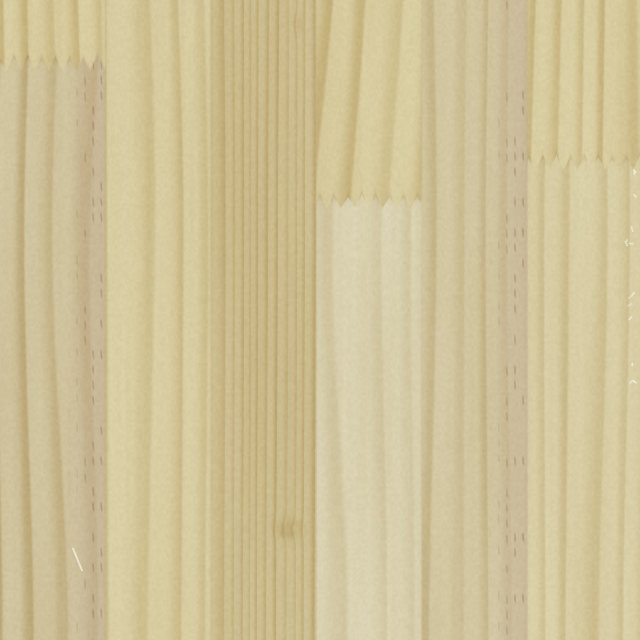
Reproduce this texture procedurally as a WebGL 2 fragment shader.

```glsl
#version 300 es
precision highp float;

uniform vec2 u_resolution;
out vec4 fragColor;

float hash(vec2 p) {
    vec3 q = fract(vec3(p.xyx) * vec3(0.1031, 0.1030, 0.0973));
    q += dot(q, q.yzx + 33.33);
    return fract((q.x + q.y) * q.z);
}

float noise(vec2 p) {
    vec2 i = floor(p), f = fract(p);
    f = f * f * (3.0 - 2.0 * f);
    return mix(mix(hash(i), hash(i + vec2(1, 0)), f.x),
               mix(hash(i + vec2(0, 1)), hash(i + vec2(1, 1)), f.x), f.y);
}

float segment(vec2 p, vec2 a, vec2 b) {
    vec2 d = b - a;
    return length(p - a - d * clamp(dot(p - a, d) / dot(d, d), 0.0, 1.0));
}

// One length of timber; look = depth, yellowness, ring count, ring strength
vec3 timber(vec2 uv, float x, vec4 look, float slant, float seed) {
    float phase = x * look.z + seed * 0.37 - slant * (uv.y - 0.7);
    phase += 0.55 * noise(vec2(x * 1.5 + seed * 7.0, uv.y * 1.6));
    phase += 0.8 * noise(vec2(x * look.z * 0.6, seed * 5.3 + uv.y * 0.3));
    float ring = fract(phase);
    float late = smoothstep(0.2, 0.82, ring) * (1.0 - smoothstep(0.84, 1.0, ring));
    late *= late * (0.55 + 0.6 * hash(vec2(floor(phase), seed)));

    float streak = noise(vec2(uv.x * 130.0, uv.y * 3.0 + seed)) - 0.5;
    float cloud = noise(vec2(uv.x * 12.0, uv.y * 2.5 + seed * 3.0)) - 0.5;
    float depth = look.x + late * look.w + streak * 0.13 + cloud * 0.2;
    vec3 color = mix(vec3(0.855, 0.823, 0.695), vec3(0.76, 0.69, 0.515), depth);
    return color + look.y * vec3(0.004, -0.006, -0.05);
}

// A plank column, made of two lengths where a finger joint crosses it
vec3 plank(vec2 uv, float index, float x) {
    vec4 lower[6] = vec4[6](
        vec4(0.42, 0.0, 3.1, 0.75), vec4(0.13, 0.8, 3.5, 0.55),
        vec4(0.58, 0.5, 11.0, 0.55), vec4(0.04, 0.0, 3.0, 0.40),
        vec4(0.30, 0.1, 4.0, 0.50), vec4(0.10, 0.6, 4.2, 0.55));
    float joints[6] = float[6](0.89, 2.0, 2.0, 0.675, 2.0, 0.735);
    int i = int(index);
    vec3 color = timber(uv, x, lower[i], 0.1, index + 1.0);

    // Finger joint
    float tooth = abs(fract(uv.x * 46.0) - 0.5) * 2.0;
    float edge = uv.y - joints[i] - 0.026 * tooth * (0.6 + 0.4 * noise(uv.xx * 30.0));
    vec4 upperLook = vec4(0.16, 0.9, index == 3.0 ? 2.6 : 4.3, 0.65);
    vec3 upper = timber(uv, x, upperLook, index == 3.0 ? 1.5 : 0.15, index + 11.0);
    color = mix(color, upper, smoothstep(-0.003, 0.003, edge));
    float glue = exp(-abs(edge) * 260.0) * smoothstep(0.35, 1.0, tooth);
    color -= glue * vec3(0.075, 0.09, 0.11);

    // Rosy edge with short resin flecks
    if (i == 0 || i == 4) {
        float rosy = smoothstep(0.55, 0.95, x) * (1.0 - smoothstep(0.0, 0.01, edge));
        color = mix(color, vec3(0.775, 0.705, 0.59), rosy * 0.65);
        vec2 cell = vec2(x * 13.0, uv.y * 42.0 + hash(vec2(floor(x * 13.0), 4)) * 9.0);
        vec2 q = fract(cell) - 0.5;
        float fleck = (1.0 - smoothstep(0.03, 0.17, abs(q.x + q.y * 0.15)))
                    * (1.0 - smoothstep(0.12, 0.42, abs(q.y)));
        fleck *= step(0.62, hash(floor(cell) + index)) * smoothstep(0.4, 0.7, x);
        color -= fleck * rosy * vec3(0.09, 0.11, 0.11);
    }
    return color;
}

void main() {
    vec2 uv = gl_FragCoord.xy / u_resolution;

    // Small knots bend the grain around them
    vec2 k1 = (uv - vec2(0.45, 0.173)) * vec2(1.0, 1.3);
    vec2 k2 = (uv - vec2(0.464, 0.962)) * vec2(1.5, 0.7);
    float knot = exp(-dot(k1, k1) * 2600.0) + 0.6 * exp(-dot(k2, k2) * 9000.0);
    vec2 bent = uv + vec2(0.006 * knot, 0.0);

    // Planks blended softly at the nearest seam
    float column = bent.x * 6.07;
    float seam = clamp(floor(column + 0.5), 1.0, 5.0);
    float side = column - seam;
    vec3 color = mix(plank(bent, seam - 1.0, side + 1.0),
                     plank(bent, seam, side), smoothstep(-0.015, 0.015, side));
    color -= vec3(0.025, 0.03, 0.035) * exp(-abs(side) * 70.0);
    color -= knot * vec3(0.06, 0.08, 0.11) * (0.5 + 0.7 * noise(uv * vec2(160, 110)));

    // Pale scratches and glints
    float scratch = segment(uv, vec2(0.114, 0.143), vec2(0.128, 0.109));
    float glint = 0.8 * (1.0 - smoothstep(0.0006, 0.0022, scratch));
    for (float n = 0.0; n < 16.0; n++) {
        vec2 a = vec2(0.978 + 0.016 * hash(vec2(n, 2)),
                      0.39 + 0.1 * floor(n / 4.0) + 0.05 * hash(vec2(n, 7)));
        vec2 b = a + vec2(0.009, 0.012) * (vec2(hash(vec2(n, 11)), hash(vec2(n, 13))) - 0.4);
        float bright = 0.35 + 0.5 * hash(vec2(n, 17));
        glint = max(glint, bright * (1.0 - smoothstep(0.0005, 0.0022, segment(uv, a, b))));
    }
    color = mix(color, vec3(0.95, 0.94, 0.88), glint);

    // Fine mottling
    color += 0.022 * (noise(uv * 260.0) - 0.5) + 0.016 * (noise(uv * vec2(420, 190)) - 0.5);
    fragColor = vec4(color, 1.0);
}
```
